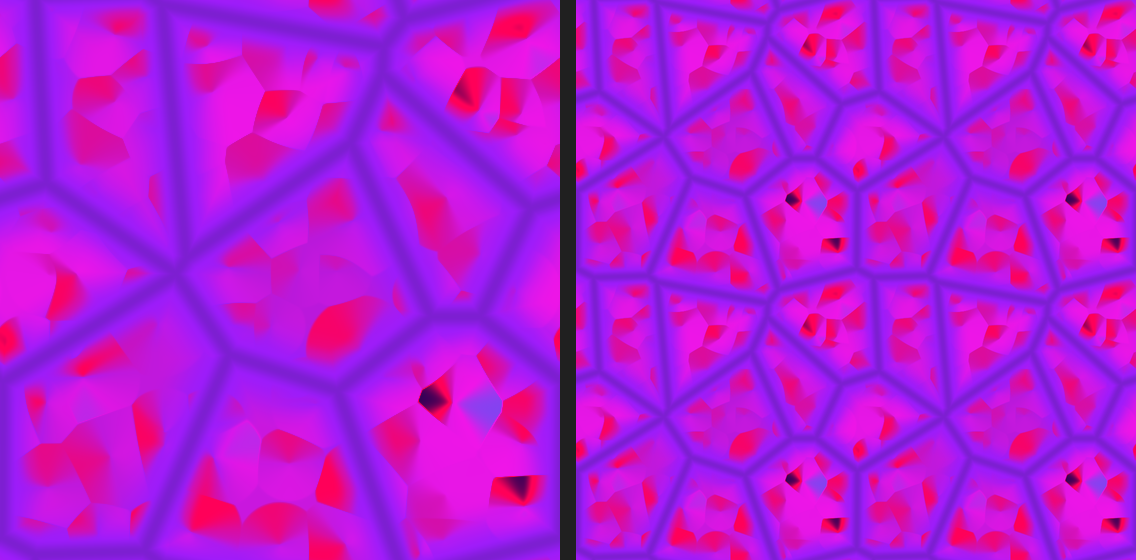
Left: one tile. Right: repeated 2 by 2.
Write a WebGL 1 fragment shader that draws this texture.

```glsl
precision highp float;
uniform vec2 u_resolution;

#define PLATES 3.0          // large cells per side
#define BUMPS 9.0           // small cones per side
#define PLATE_JITTER 0.85
#define BUMP_JITTER 0.9
#define VEIN_CORE 0.027     // half width of the dark vein
#define VEIN_GLOW 0.105     // reach of the violet around it
#define CREASE 110.0        // sharpness of the borders between cones
#define DARK_SHARE 0.14     // share of cones with a dark flank
#define LIGHT_ANGLE 2.5
#define LIGHT_SPREAD 2.8

const vec3 VEIN = vec3(0.49, 0.12, 0.82);
const vec3 VIOLET = vec3(0.61, 0.11, 0.98);
const vec3 MAGENTA = vec3(0.98, 0.08, 0.92);
const vec3 MUTED = vec3(0.66, 0.10, 0.84);
const vec3 CRIMSON = vec3(0.82, 0.06, 0.69);
const vec3 RED = vec3(1.0, 0.0, 0.35);
const vec3 INDIGO = vec3(0.12, 0.0, 0.34);
const vec3 BLUE = vec3(0.42, 0.30, 0.95);

vec3 hash3(vec2 p) {
  vec3 q = fract(p.xyx * vec3(0.1031, 0.1030, 0.0973));
  q += dot(q, q.yxz + 33.33);
  return fract((q.xxy + q.yzz) * q.zyx);
}

// Random values of a cell; flooring from the middle keeps the wrap exact.
vec3 cellHash(vec2 cell, float count, float seed) {
  return hash3(floor(mod(cell + 0.5, count)) + seed);
}

vec2 plateCentre(vec2 cell) {
  return cell + 0.5 + PLATE_JITTER * (cellHash(cell, PLATES, 17.0).xy - 0.5);
}

// Distance to the nearest plate border (x) and a random value per plate (y).
vec2 plates(vec2 uv) {
  vec2 p = uv * PLATES, base = floor(p);
  vec2 home = base, toHome = vec2(9.0);
  for (int j = -2; j <= 2; j++)
    for (int i = -2; i <= 2; i++) {
      vec2 cell = base + vec2(float(i), float(j));
      vec2 r = plateCentre(cell) - p;
      if (dot(r, r) < dot(toHome, toHome)) { toHome = r; home = cell; }
    }
  float border = 9.0;
  for (int j = -2; j <= 2; j++)
    for (int i = -2; i <= 2; i++) {
      vec2 r = plateCentre(home + vec2(float(i), float(j))) - p;
      vec2 across = r - toHome;
      if (dot(across, across) > 0.0001)
        border = min(border, dot(0.5 * (r + toHome), normalize(across)));
    }
  return vec2(border / PLATES, cellHash(home, PLATES, 41.0).z);
}

// Shading of overlapping cones: positive on the flank turned to the light.
float cones(vec2 uv) {
  vec2 p = uv * BUMPS, base = floor(p);
  float ground = 0.5;
  float total = exp(-CREASE * ground), shade = 0.0;
  for (int j = -1; j <= 1; j++)
    for (int i = -1; i <= 1; i++) {
      vec2 cell = base + vec2(float(i), float(j));
      vec3 place = cellHash(cell, BUMPS, 71.0);
      vec3 look = cellHash(cell, BUMPS, 113.0);
      vec2 r = p - cell - 0.5 - BUMP_JITTER * (place.xy - 0.5);
      float dist = length(r);
      float height = mix(0.55, 0.95, place.z) - dist;
      float angle = LIGHT_ANGLE + LIGHT_SPREAD * (look.x - 0.5);
      float facing = dot(r, vec2(cos(angle), sin(angle))) / (dist + 0.03);
      float strength = mix(0.35, 1.15, look.y);
      strength += 0.9 * step(1.0 - DARK_SHARE, look.z);
      float weight = exp(CREASE * (height - ground));
      total += weight;
      shade += weight * facing * strength;
    }
  return shade / total;
}

void main() {
  vec2 uv = gl_FragCoord.xy / u_resolution;
  vec2 plate = plates(uv);
  float border = plate.x;

  // Veins, their violet glow and the plate interior
  vec3 inner = mix(MAGENTA, MUTED, 0.2 + 0.6 * plate.y);
  vec3 color = mix(VEIN, VIOLET, smoothstep(0.0, VEIN_CORE, border));
  color = mix(color, inner, smoothstep(0.6 * VEIN_CORE, VEIN_GLOW, border));

  // Cones fade out towards the veins
  float shade = cones(uv) * smoothstep(0.012, 0.07, border);
  color = mix(color, MAGENTA, 0.5 * clamp(-shade, 0.0, 1.0));
  color = mix(color, BLUE, smoothstep(1.0, 1.9, -shade));
  color = mix(color, CRIMSON, smoothstep(0.0, 0.45, shade));
  color = mix(color, RED, smoothstep(0.35, 1.0, shade));
  color = mix(color, INDIGO, smoothstep(1.1, 1.75, shade));
  gl_FragColor = vec4(color, 1.0);
}
```
